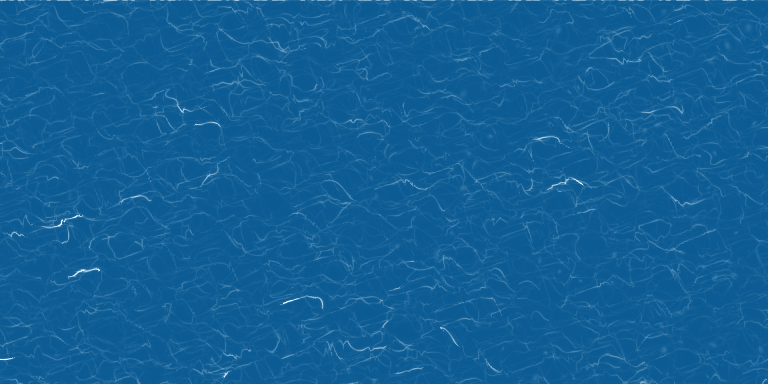
Write a Shadertoy shader that draws this texture.

```glsl
#define DEEP_BLUE vec3(0.045, 0.357, 0.578)
#define FOAM_WHITE vec3(0.88, 0.96, 1.0)
#define LINE_WIDTH 0.0019
#define WIGGLE 0.62
#define FAINT_FOAM 0.36
#define BRIGHT_FOAM 0.95
#define BRIGHT_RARITY 0.978
#define SMUDGE_CELLS 16.0
#define SMUDGE_FOAM 0.17

float hash1(vec2 p) {
    vec3 q = fract(p.xyx * vec3(0.1031, 0.1030, 0.0973));
    q += dot(q, q.yzx + 33.33);
    return fract((q.x + q.y) * q.z);
}

vec2 hash2(vec2 p) {
    return vec2(hash1(p + 17.3), hash1(p + 91.7));
}

// Layered sines, turned at each octave, make the lines meander
vec2 meander(vec2 p, float seed) {
    float freq = 52.0;
    mat2 turn = mat2(0.8, 0.6, -0.6, 0.8);
    mat2 spin = turn;
    for (int i = 0; i < 4; i++) {
        p += WIGGLE / freq * sin(freq * (spin * p).yx + seed + vec2(0.0, 2.1));
        spin *= turn;
        freq *= 1.75;
    }
    return p;
}

// Slow variation between calm and busy water, 0 to 1
float activity(vec2 p) {
    float s = sin(p.x * 5.1 + 2.0 * sin(p.y * 4.3 + 0.7))
            + sin(p.y * 9.7 + 1.8 * sin(p.x * 6.1) + 2.0)
            + sin(dot(p, vec2(13.0, -8.0)) + 1.0);
    return smoothstep(-2.0, 1.8, s);
}

// Quick variation that thins the foam along each line, about 0.2 to 1.2
float flicker(vec2 p, float seed) {
    vec2 w = p + 0.01 * sin(70.0 * p.yx + seed);
    return 0.7 + 0.25 * sin(97.0 * w.x + 41.0 * w.y + seed)
               + 0.25 * sin(83.0 * w.y - 59.0 * w.x + 2.0 * seed);
}

vec2 cellPoint(vec2 id) {
    return id + 0.1 + 0.8 * hash2(id);
}

// Foam along the borders of stretched cells; each border has its own strength
float filaments(vec2 p, vec2 cells, float seed, float brightness) {
    vec2 q = meander(p, seed) * cells + seed * 7.0;
    // Rates of change per canvas height keep the line width even
    vec2 qx = dFdx(q) * iResolution.y, qy = dFdy(q) * iResolution.y;
    vec2 base = floor(q), homeId = base, home = vec2(0.0);
    float nearest = 1e3;
    for (int j = -1; j <= 1; j++)
    for (int i = -1; i <= 1; i++) {
        vec2 id = base + vec2(i, j);
        vec2 r = cellPoint(id) - q;
        if (dot(r, r) < nearest) {
            nearest = dot(r, r);
            home = r;
            homeId = id;
        }
    }
    float foam = 0.0;
    for (int j = -2; j <= 2; j++)
    for (int i = -2; i <= 2; i++) {
        if (i == 0 && j == 0) continue;
        vec2 id = homeId + vec2(i, j);
        vec2 r = cellPoint(id) - q;
        vec2 n = normalize(r - home);
        float slope = length(vec2(dot(qx, n), dot(qy, n)));
        float d = dot(0.5 * (r + home), n) / max(slope, 0.4 * cells.x);
        float h = hash1(id + homeId + seed * 31.0);
        float level = 0.04 + FAINT_FOAM * h * h * h * h;
        level *= mix(0.55, 1.0, abs(n.y));
        level += BRIGHT_FOAM * smoothstep(BRIGHT_RARITY, 1.0, h) * brightness;
        float core = exp(-d * d / (LINE_WIDTH * LINE_WIDTH));
        float glow = exp(-d / (2.5 * LINE_WIDTH));
        foam = max(foam, level * (0.9 * core + 0.1 * glow));
    }
    return foam * flicker(p, seed);
}

// Small scattered pale blots
float smudges(vec2 p) {
    vec2 q = p * SMUDGE_CELLS;
    vec2 ragged = meander(p, 4.0) * SMUDGE_CELLS;
    vec2 base = floor(q);
    float foam = 0.0;
    for (int j = -1; j <= 1; j++)
    for (int i = -1; i <= 1; i++) {
        vec2 id = base + vec2(i, j);
        vec2 r = mix(q, ragged, 0.35) - cellPoint(id);
        float a = 6.2832 * hash1(id + 5.0);
        r = mat2(cos(a), sin(a), -sin(a), cos(a)) * r * vec2(1.0, 1.6);
        float size = mix(0.07, 0.15, hash1(id + 43.0));
        float present = smoothstep(0.55, 1.0, hash1(id + 71.0));
        foam += present * exp(-dot(r, r) / (size * size));
    }
    return SMUDGE_FOAM * foam;
}

void mainImage(out vec4 fragColor, in vec2 fragCoord) {
    vec2 p = fragCoord / iResolution.y;
    float busy = activity(p);
    float brightness = busy * mix(1.2, 0.2, smoothstep(0.1, 0.9, p.y));

    float foam = filaments(p, vec2(9.0, 19.0), 1.0, brightness);
    foam += filaments(p, vec2(12.0, 25.0), 2.0, brightness);
    foam += 0.8 * filaments(p, vec2(16.0, 32.0), 3.0, 0.7 * brightness);
    foam *= mix(0.7, 1.0, busy);
    foam += smudges(p) * mix(0.4, 1.0, smoothstep(0.3, 1.3, p.x));

    // Broken foam along the upper rim
    float rim = smoothstep(0.996, 0.998, p.y);
    float broken = sin(p.x * 47.0) + sin(p.x * 113.0 + 1.0) + sin(p.x * 257.0);
    foam += rim * mix(0.08, 0.5, smoothstep(-0.4, 0.8, broken));

    fragColor = vec4(mix(DEEP_BLUE, FOAM_WHITE, clamp(foam, 0.0, 1.0)), 1.0);
}
```
